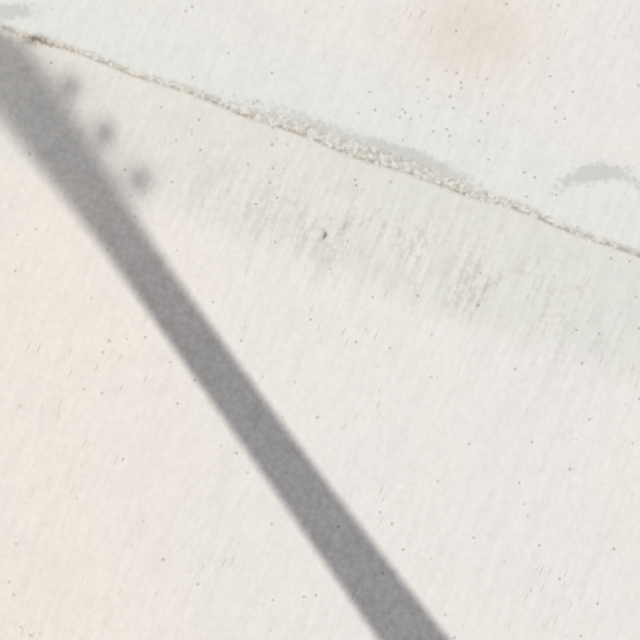
Reproduce this texture procedurally as a Shadertoy shader.

```glsl
vec2 hash2(vec2 p) {
    p = vec2(dot(p, vec2(127.1, 311.7)), dot(p, vec2(269.5, 183.3)));
    return fract(sin(p) * 43758.5);
}

// Cellular noise: distance to the nearest point and its random id
vec2 cells(vec2 p) {
    vec2 base = floor(p), best = vec2(9.0, 0.0);
    for (int j = -1; j <= 1; j++)
        for (int i = -1; i <= 1; i++) {
            vec2 cell = base + vec2(i, j), h = hash2(cell);
            float d = length(cell + h - p);
            if (d < best.x) best = vec2(d, fract(h.x * 7.3 + h.y * 3.1));
        }
    return best;
}

// Layered, warped sines, roughly -1 to 1
float mottle(vec2 p) {
    float sum = 0.0, amp = 0.6;
    for (int i = 0; i < 5; i++) {
        p = mat2(0.8, 0.6, -0.6, 0.8) * p * 1.6 + 1.1 * sin(p.yx * 0.9 + float(i));
        sum += amp * sin(p.x) * sin(p.y + 1.0);
        amp *= 0.7;
    }
    return sum;
}

float blob(vec2 p, vec2 centre, vec2 radius) {
    vec2 q = (p - centre) / radius;
    return exp(-dot(q, q));
}

void mainImage(out vec4 fragColor, in vec2 fragCoord) {
    vec2 uv = fragCoord / iResolution.xy;
    float broad = mottle(uv * 5.0), fine = mottle(uv * 42.0);
    float grain = 1.8 - 2.0 * (cells(uv * 120.0).x + cells(uv * 67.0 + 9.0).x);
    // Height above the joint, and axes across and along the brush strokes
    float joint = uv.y - 0.961 + 0.355 * uv.x + 0.006 * smoothstep(0.8, 1.0, uv.x)
                + 0.002 * sin(uv.x * 37.0) + 0.0008 * grain;
    vec2 along = vec2(uv.x, joint);
    vec2 brush = vec2(dot(uv, vec2(0.92, -0.39)), dot(uv, vec2(0.39, 0.92)));

    // Concrete: warm slab, pale strip above the joint, damp band below it
    vec3 col = mix(vec3(0.927, 0.902, 0.868), vec3(0.916, 0.9, 0.88), smoothstep(0.1, 0.6, uv.x));
    float band = smoothstep(-0.225, -0.17, joint + 0.012 * broad) * smoothstep(0.01, -0.01, joint);
    col = mix(col, vec3(0.868, 0.868, 0.838), band * (0.4 + 0.35 * smoothstep(0.1, 0.7, uv.x)));
    float strip = smoothstep(-0.005, 0.01, joint) * smoothstep(0.2, 0.05, joint + 0.03 * broad);
    col = mix(col, vec3(0.89, 0.897, 0.882), strip * 0.8);
    col -= vec3(0.025, 0.045, 0.07) * blob(uv, vec2(0.74, 0.95), vec2(0.09, 0.07));
    col += vec3(0.004, 0.003, 0.0) * broad + 0.004 * fine + 0.009 * grain;

    // Fibrous brush strokes, strongest where the surface is worn
    float worn = blob(along, vec2(0.65, -0.14), vec2(0.3, 0.07));
    float fibre = 1.8 - 2.0 * (cells(brush * vec2(120.0, 20.0)).x + cells(brush * vec2(62.0, 8.0) + 5.0).x);
    col += fibre * (0.009 + 0.014 * worn);
    float scuff = smoothstep(0.0, 0.9, mottle(brush * vec2(24.0, 14.0) + 4.0) - 0.3 * grain - 0.3 * fibre);
    col -= vec3(0.05, 0.055, 0.06) * worn * scuff;

    // Faint hairline scratches and rare small pits
    float patchy = smoothstep(-0.2, 0.7, mottle(uv * 6.0 + 3.0));
    vec2 scratch = cells(brush * vec2(190.0, 30.0));
    col -= vec3(0.08, 0.1, 0.12) * smoothstep(0.4, 0.0, scratch.x)
         * smoothstep(0.88, 1.0, scratch.y) * (0.15 + 0.85 * patchy);
    float rough = blob(uv, vec2(0.7, 0.83), vec2(0.14, 0.06));
    vec2 pit = cells(uv * 110.0);
    col -= 0.14 * smoothstep(0.45, 0.05, pit.x) * smoothstep(0.975 - 0.17 * rough, 1.0, pit.y);
    vec2 chip = uv - vec2(0.508, 0.632);
    chip.x += 40.0 * chip.y * chip.y - 0.3 * chip.y;
    col -= vec3(0.26, 0.29, 0.34) * blob(chip, vec2(0.0), vec2(0.003, 0.006));

    // Grainy damp stains above the joint
    float arch = length((uv - vec2(0.94, 0.665)) / vec2(0.09, 0.075));
    float stain = blob(along, vec2(0.66, 0.017), vec2(0.09, 0.018));
    stain += 0.65 * blob(along, vec2(0.49, 0.018), vec2(0.15, 0.018));
    stain += 0.9 * blob(uv, vec2(0.02, 0.982), vec2(0.045, 0.016));
    stain += 0.55 * exp(-pow((arch - 0.9) / 0.2, 2.0)) * smoothstep(0.66, 0.71, uv.y);
    stain += 0.5 * blob(uv, vec2(0.935, 0.728), vec2(0.035, 0.022));
    stain = smoothstep(0.25, 0.85, stain + 0.12 * fine + 0.22 * grain) * smoothstep(0.0, 0.008, joint);
    col = mix(col, vec3(0.785, 0.788, 0.77), stain * 0.75);

    // Crumbling joint with a thin, soft lower lip
    float crumble = blob(along, vec2(0.58, 0.0), vec2(0.2, 0.2));
    float width = 0.005 + 0.009 * crumble;
    float filling = smoothstep(width + 0.006, width - 0.006, abs(joint - 0.3 * width) - 0.002 * grain);
    vec3 grit = vec3(0.82, 0.8, 0.765) + 0.14 * (cells(uv * 170.0).y - 0.5) + 0.04 * grain;
    col = mix(col, grit, filling * 0.8);
    float lip = exp(-pow((joint + 0.5 * width) / 0.003, 2.0));
    col -= vec3(0.11, 0.13, 0.155) * lip * clamp(0.6 + 0.4 * fine - 0.4 * grain, 0.0, 1.2);
    col -= vec3(0.3, 0.32, 0.34) * blob(uv, vec2(0.055, 0.937), vec2(0.02, 0.008)) * (0.8 - 0.3 * grain);

    // Slanted shadow, softer and paler towards the top
    float high = smoothstep(0.45, 0.9, uv.y);
    float centre = 0.647 - 0.745 * uv.y + 0.03 * uv.y * uv.y;
    float halfWidth = 0.041 + 0.05 * pow(uv.y - 0.53, 2.0) + 0.013 * smoothstep(0.6, 0.85, uv.y);
    float soft = mix(0.013, 0.032, high);
    float shade = smoothstep(halfWidth + soft, halfWidth - soft, abs(uv.x - centre));
    shade *= mix(1.0, 0.82, high);

    // Row of blurred spots joined by a faint penumbra
    float spots = 0.0;
    for (int i = 0; i < 3; i++) {
        vec2 spot = vec2(0.11, 0.864) + float(i) * vec2(0.055, -0.072);
        spots += 0.46 * blob(uv, spot, vec2(0.018, 0.022));
        spots += 0.26 * blob(uv, spot - vec2(0.025, 0.008), vec2(0.042, 0.042));
    }
    shade += min(spots, 0.7) * (1.0 - shade);
    shade *= smoothstep(0.012, -0.03, joint);
    vec3 tint = vec3(0.632, 0.635, 0.655) + 0.01 * fine + 0.016 * grain;
    col *= mix(vec3(1.0), tint, clamp(shade, 0.0, 1.0));

    fragColor = vec4(clamp(col, 0.0, 1.0), 1.0);
}
```
